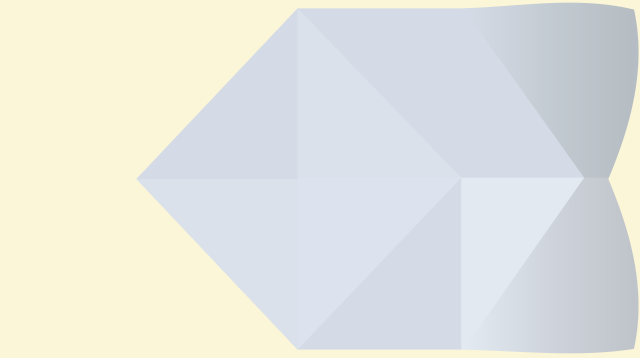
Give the GLSL for this background, as a WebGL 2 fragment shader.

```glsl
#version 300 es
precision highp float;
// A folded paper fish: flat pale facets and a shaded, curved tail on cream.
uniform vec2 u_resolution;
out vec4 outColor;

const vec2 SIZE = vec2(7.68, 4.28);
const vec2 NOSE = vec2(1.635, 2.14);
const vec2 TOP = vec2(3.57, 4.18);
const vec2 BOTTOM = vec2(3.57, 0.10);
const vec2 CENTER = vec2(5.535, 2.155);
const vec2 TAIL_JOINT = vec2(7.01, 2.155);

const vec3 CREAM = vec3(0.980, 0.963, 0.843);
const vec3 SHADE = vec3(0.835, 0.859, 0.902);
const vec3 MIST = vec3(0.856, 0.884, 0.919);
const vec3 LILAC = vec3(0.866, 0.889, 0.935);
const vec3 LIGHT = vec3(0.886, 0.914, 0.941);

// Signed distance to the line a-b, positive on its left.
float side(vec2 p, vec2 a, vec2 b) {
  vec2 n = normalize(b - a);
  return n.x * (p.y - a.y) - n.y * (p.x - a.x);
}

// Antialiased coverage of a signed distance.
float cover(float d, float px) {
  return clamp(d / px + 0.5, 0.0, 1.0);
}

// Three-stop horizontal gradient.
vec3 ramp(float t, vec3 a, vec3 b, vec3 c) {
  return mix(mix(a, b, clamp(2.0 * t, 0.0, 1.0)), c, clamp(2.0 * t - 1.0, 0.0, 1.0));
}

// Outline: pointed nose, flat body, wavy tail with a notch.
float outline(vec2 p) {
  float h = p.y - NOSE.y;
  float d = abs(h);
  float nose = side(vec2(p.x, NOSE.y + d), TOP, NOSE);
  float t = clamp((p.x - 5.5) / 2.11, 0.0, 1.1);
  float wave = t * (0.037 + t * (0.394 - 0.446 * t));
  float edge = TOP.y - NOSE.y + wave * (h > 0.0 ? 1.0 : 0.65);
  float tail = 7.30 + d * (0.423 - d * (0.085 + 0.024 * d));
  return min(min(nose, edge - d), (tail - p.x) * 0.95);
}

vec3 upperFacets(vec2 p, float px, float t) {
  vec3 col = mix(SHADE, MIST, cover(p.x - TOP.x, px));
  col = mix(col, SHADE, cover(side(p, TOP, CENTER), px));
  vec3 tail = ramp(t, SHADE, vec3(0.765, 0.796, 0.823), vec3(0.710, 0.738, 0.763));
  return mix(col, tail, cover(side(p, vec2(5.56, 4.18), TAIL_JOINT), px));
}

vec3 lowerFacets(vec2 p, float px, float t) {
  vec3 col = mix(MIST, LILAC, cover(p.x - BOTTOM.x, px));
  col = mix(col, SHADE, cover(side(p, CENTER, BOTTOM), px));
  col = mix(col, LIGHT, cover(p.x - CENTER.x, px));
  vec3 tail = ramp(t, LIGHT, vec3(0.812, 0.832, 0.864), vec3(0.750, 0.769, 0.796));
  return mix(col, tail, cover(side(p, TAIL_JOINT, vec2(5.56, 0.10)), px));
}

void main() {
  vec2 p = gl_FragCoord.xy / u_resolution * SIZE;
  float px = SIZE.x / u_resolution.x;
  float t = clamp((p.x - 5.6) / 2.0, 0.0, 1.0);

  // Upper and lower halves meet at a seam that steps at the body fold.
  float seam = mix(NOSE.y, CENTER.y, step(TOP.x, p.x));
  vec3 fish = mix(lowerFacets(p, px, t), upperFacets(p, px, t), cover(p.y - seam, px));

  outColor = vec4(mix(CREAM, fish, cover(outline(p), px)), 1.0);
}
```
